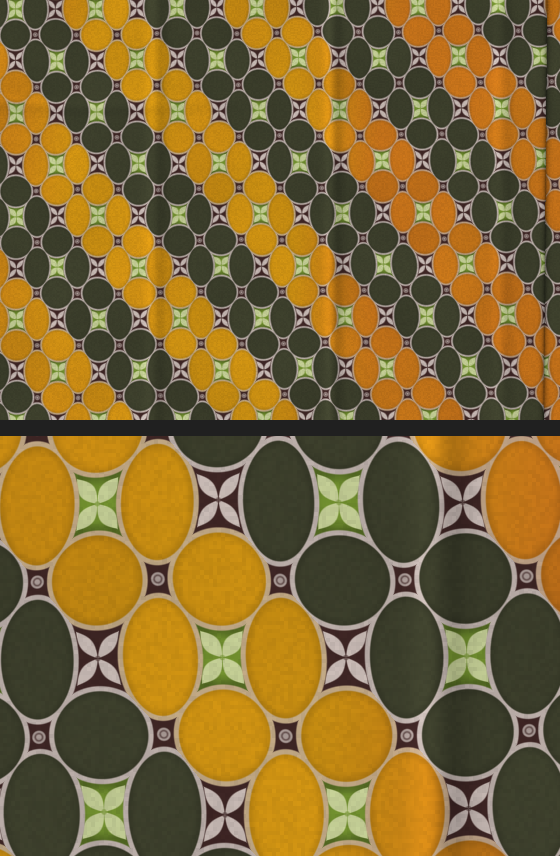
Top, the full canvas; bottom, a detail of the centre.
Reproduce this pattern procedurally as a Shadertoy shader.

```glsl
// Wax-print cloth: outlined ovals in diagonal colour bands, with petal stars and dots in the gaps.

const float CELL_ASPECT = 1.28;                 // cell height over cell width
const vec2 TALL_RADII = vec2(0.345, 0.535);
const vec2 ROUND_RADII = vec2(0.42, 0.415);
const float LINE_WIDTH = 0.042;

const vec3 AMBER = vec3(0.79, 0.56, 0.07);
const vec3 RUST = vec3(0.76, 0.44, 0.10);
const vec3 OLIVE = vec3(0.235, 0.245, 0.17);
const vec3 PLUM = vec3(0.24, 0.145, 0.14);
const vec3 LEAF = vec3(0.44, 0.56, 0.18);
const vec3 PALE_LEAF = vec3(0.76, 0.80, 0.58);
const vec3 PALE = vec3(0.73, 0.68, 0.66);

float hash(vec2 p) {
    return fract(sin(dot(p, vec2(127.1, 311.7))) * 43758.5);
}

// Distance to the nearest scattered point
float cellular(vec2 p) {
    float nearest = 1.0;
    for (int y = -1; y <= 1; y++)
        for (int x = -1; x <= 1; x++) {
            vec2 id = floor(p) + vec2(x, y);
            vec2 seed = id + vec2(hash(id), hash(id + 17.3));
            nearest = min(nearest, length(p - seed));
        }
    return nearest;
}

vec2 ripple(vec2 p) {
    return sin(p.yx * vec2(2.3, 1.7) + p) + 0.5 * sin(p * 4.1 + p.yx * 1.9);
}

float cover(float d, float aa) {
    return 1.0 - smoothstep(-aa, aa, d);
}

float ellipse(vec2 p, vec2 radii) {
    float k = length(p / radii);
    return k * (k - 1.0) / max(length(p / (radii * radii)), 1e-4);
}

// Oval at a lattice centre, its size varied a little by hand
float oval(vec2 cell, vec2 center, vec2 radii) {
    vec2 q = (cell - center) * vec2(1.0, CELL_ASPECT);
    return ellipse(q, radii * (0.985 + 0.03 * hash(center)));
}

// Four almond petals along the diagonals
float petals(vec2 q, float reach, float width) {
    vec2 axis = normalize(vec2(0.62, 0.78));
    q = abs(q);
    float along = dot(q, axis);
    float across = abs(q.x * axis.y - q.y * axis.x);
    float bulge = width * sin(3.14159 * clamp(along / reach, 0.0, 1.0));
    return max(across - bulge, along - reach);
}

vec3 starGap(vec2 q, bool isGreen, float aa) {
    vec3 ground = isGreen ? mix(LEAF, LEAF * 0.72, smoothstep(0.12, 0.26, length(q))) : PLUM;
    vec3 petal = isGreen ? PALE_LEAF : PALE * 1.06;
    float d = petals(q, 0.28, isGreen ? 0.068 : 0.053);
    vec3 color = mix(ground, petal, cover(d, aa));
    return mix(color, ground, 0.6 * cover(length(q) - 0.022, aa));
}

vec3 dotGap(vec2 q, float aa) {
    float r = length(q);
    vec3 color = mix(PLUM, PALE, 0.85 * cover(r - 0.055, aa));
    return mix(color, PLUM, 0.6 * cover(abs(r - 0.03) - 0.007, aa));
}

// Soft light on one side of a crease, shadow on the other
float crease(float x, float at, float width) {
    float t = (x - at) / width;
    return -t * exp(-t * t);
}

vec3 printedCloth(vec2 cell, vec3 warm, float aa) {
    vec2 tallCenter = vec2(floor(cell.x) + 0.5, round(cell.y));
    vec2 roundCenter = vec2(round(cell.x), floor(cell.y) + 0.5);
    float tall = oval(cell, tallCenter, TALL_RADII);
    float wide = oval(cell, roundCenter, ROUND_RADII);
    float d = min(tall, wide);
    vec2 center = tall < wide ? tallCenter : roundCenter;
    bool isWarm = mod(center.x - center.y + 1.0, 4.0) < 2.0;

    vec2 star = round(cell);
    vec2 f = abs(cell - star);
    vec2 scale = vec2(1.0, CELL_ASPECT);
    bool isGreen = mod(star.x - star.y, 2.0) < 0.5;
    vec3 gap = f.x + f.y < 0.5 ? starGap((cell - star) * scale, isGreen, aa)
                               : dotGap((cell - floor(cell) - 0.5) * scale, aa);

    vec3 fill = (isWarm ? warm : OLIVE) * (0.96 + 0.08 * hash(center + 5.0));
    fill *= 1.0 - 0.12 * smoothstep(-0.12, -0.03, d);
    vec3 outline = mix(PALE, warm, isWarm ? 0.25 : 0.0);
    vec3 color = mix(gap, outline, cover(d, aa));
    return mix(color, fill, cover(d + LINE_WIDTH, aa));
}

void mainImage(out vec4 fragColor, in vec2 fragCoord) {
    vec2 uv = fragCoord / iResolution.xy;
    float down = 1.0 - uv.y;

    // Lattice, slightly wider toward the bottom and tilted by the drape
    vec2 sheet = vec2(uv.x, down) * vec2(768.0, 576.0);
    vec2 cell = vec2((sheet.x - 297.0 - 9.0 * down) / (55.1 + 1.5 * down),
                     (sheet.y - 223.0 + 8.0 * (uv.x - 0.4)) / 71.0);
    cell += 0.012 * ripple(cell);
    float seam = 0.977 - 0.006 * down;
    cell.x += 0.25 * step(seam, uv.x);

    // Dye turns from amber to rust across the cloth
    float rust = smoothstep(0.48, 0.72, uv.x) + 0.4 * smoothstep(0.2, 0.0, uv.x);
    vec3 warm = mix(AMBER, RUST, clamp(rust + 0.12 * sin(uv.x * 17.0 + down * 5.0), 0.0, 1.0));
    vec3 color = printedCloth(cell, warm, 14.0 / iResolution.x);

    // Creases, seam, faded blotches and weave
    float light = 0.98 + 0.22 * crease(uv.x, 0.281 - 0.006 * down, 0.014);
    light += 0.32 * crease(uv.x, 0.595, 0.013) + 0.18 * crease(uv.x, 0.897, 0.015);
    light += 0.12 * crease(down, 0.245 + 0.01 * sin(uv.x * 9.0), 0.018) * smoothstep(0.7, 0.0, uv.x);
    light -= 0.45 * exp(-abs(uv.x - seam) / 0.004);
    light += 0.06 * (cellular(uv * vec2(8.0, 6.0)) - 0.45);
    light += 0.07 * (hash(floor(uv * vec2(400.0, 300.0))) - 0.5);
    fragColor = vec4(clamp(color * light, 0.0, 1.0), 1.0);
}
```
